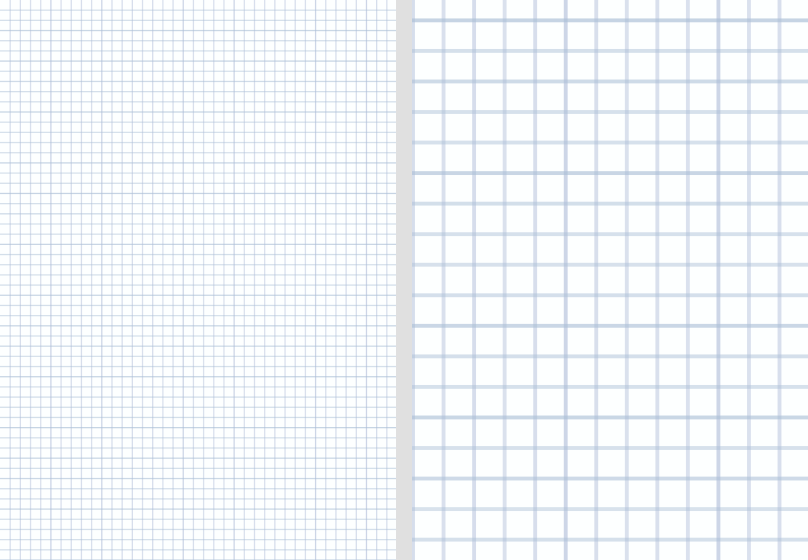
Left: the whole. Right: its middle third, enlarged.
Write a Shadertoy shader that draws this pattern.

```glsl
const float ROWS = 55.0;
const float COLUMNS = 38.9;
const float LINE_WIDTH = 0.0023;   // fraction of canvas height
const vec3 PAPER = vec3(0.992, 1.0, 1.0);
const vec3 COLUMN_INK = vec3(0.69, 0.74, 0.85);
const vec3 ROW_INK = vec3(0.67, 0.75, 0.84);

float hash(float n) {
    return fract(sin(n * 12.9898) * 43758.5453);
}

// Box-filtered coverage of a line at distance d
float lineCoverage(float d, float width, float pixel) {
    float overlap = min(d + 0.5 * pixel, 0.5 * width) - max(d - 0.5 * pixel, -0.5 * width);
    return clamp(overlap / pixel, 0.0, 1.0);
}

// Some lines print heavier, in a beat of five out of thirteen
float lineStrength(float index, float beatCentre, float beatWidth, float seed) {
    float beat = abs(fract(index * 5.0 / 13.0 - beatCentre + 0.5) - 0.5);
    float heavy = 1.0 - smoothstep(beatWidth, beatWidth + 0.03, beat);
    return 0.48 + 0.17 * heavy + 0.06 * (hash(index + seed) - 0.5);
}

// Opacity of one family of parallel lines; the border line is left out
float ruledLines(float position, float pitch, float pixel, float beatCentre, float beatWidth, float seed) {
    float index = round(position / pitch);
    float coverage = lineCoverage(position - index * pitch, LINE_WIDTH, pixel);
    return coverage * lineStrength(index, beatCentre, beatWidth, seed) * step(0.5, index);
}

void mainImage(out vec4 fragColor, in vec2 fragCoord) {
    float pixel = 1.0 / iResolution.y;
    float aspect = iResolution.x / iResolution.y;
    vec2 p = fragCoord * pixel;

    // Columns count from the left, rows from the top
    float columns = ruledLines(p.x, aspect / COLUMNS, pixel, 0.89, 0.06, 3.0);
    float rows = ruledLines(1.0 - p.y, 1.0 / ROWS, pixel, 0.20, 0.11, 71.0);

    vec3 color = mix(PAPER, COLUMN_INK, columns);
    color = mix(color, ROW_INK, rows);
    fragColor = vec4(color, 1.0);
}
```
